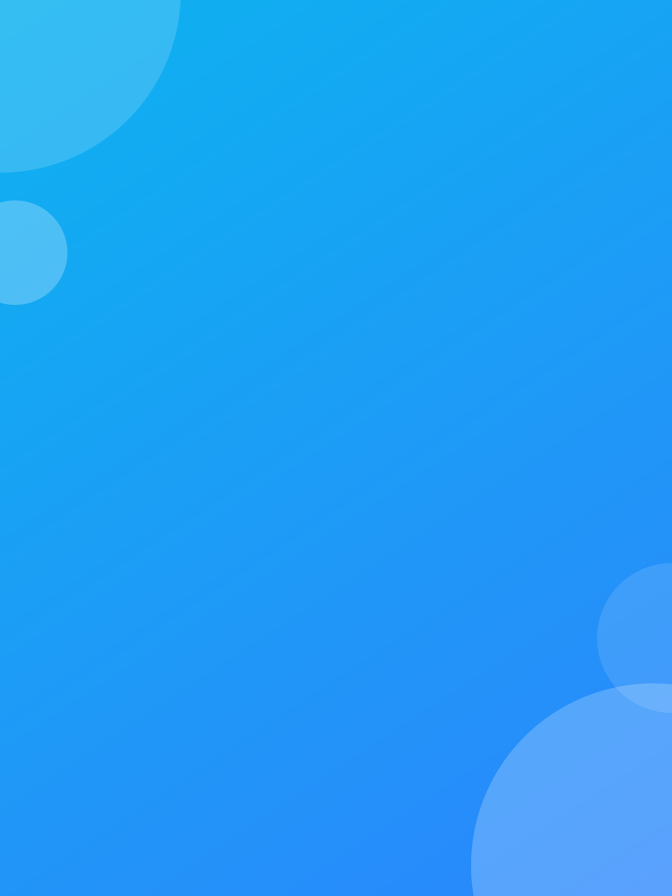
A WebGL 1 fragment shader for this background:

```glsl
precision highp float;
// A blue diagonal gradient with four translucent white discs in two corners.
// The gradient is a projection onto a slanted axis spanning the canvas;
// each disc is a smooth-edged distance test blended over it.

#define SKY_CYAN vec3(0.050, 0.700, 0.940)
#define DEEP_BLUE vec3(0.170, 0.525, 0.990)
#define DISC_TINT vec3(1.0)
#define GRADIENT_ANGLE 0.988  // radians below the horizontal

uniform vec2 u_resolution;

// Ramp from 0 at the top left corner to 1 at the bottom right corner.
float diagonalRamp(vec2 p, vec2 size) {
  vec2 axis = vec2(cos(GRADIENT_ANGLE), -sin(GRADIENT_ANGLE));
  return 0.5 + dot(p - 0.5 * size, axis) / dot(size, abs(axis));
}

// Coverage of a disc with an edge one pixel wide.
float discMask(vec2 p, vec2 center, float radius) {
  float pixel = 1.0 / u_resolution.x;
  return clamp(0.5 + (radius - length(p - center)) / pixel, 0.0, 1.0);
}

// Center is a fraction of the canvas, radius a fraction of its width.
vec3 addDisc(vec3 color, vec2 p, vec2 size, vec2 center, float radius, float opacity) {
  return mix(color, DISC_TINT, opacity * discMask(p, center * size, radius));
}

void main() {
  // Canvas width is one unit.
  vec2 p = gl_FragCoord.xy / u_resolution.x;
  vec2 size = u_resolution / u_resolution.x;

  // Background
  vec3 color = mix(SKY_CYAN, DEEP_BLUE, diagonalRamp(p, size));

  // Upper left pair
  color = addDisc(color, p, size, vec2(0.0, 1.009), 0.269, 0.16);
  color = addDisc(color, p, size, vec2(0.0226, 0.718), 0.0777, 0.25);

  // Lower right pair
  color = addDisc(color, p, size, vec2(1.0, 0.288), 0.1115, 0.12);
  color = addDisc(color, p, size, vec2(0.972, 0.034), 0.271, 0.22);

  gl_FragColor = vec4(color, 1.0);
}
```
